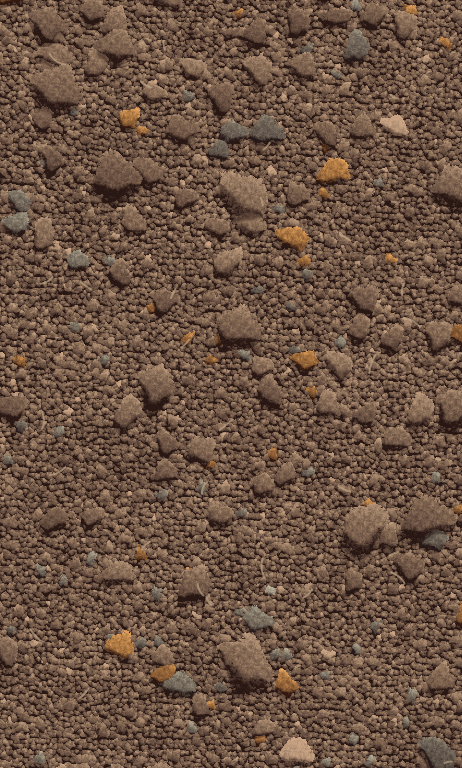
A WebGL 2 fragment shader for this texture:

```glsl
#version 300 es
precision highp float;
// Loose brown soil: five sizes of jittered, warped grains are piled by height,
// from fine crumbs to flat stones. Slope, cavities, shifted shadows and layered
// sines set a tone that is looked up in an earth ramp; pale root fibres lie on top.

uniform vec2 u_resolution;
out vec4 fragColor;

// Grain layers, in canvas widths (radius is a share of the cell)
const int LAYERS = 5;
const int FIRST_STONE = 3;
const float CELL[LAYERS] = float[LAYERS](0.0125, 0.020, 0.036, 0.075, 0.15);
const float RADIUS[LAYERS] = float[LAYERS](0.58, 0.50, 0.44, 0.40, 0.32);
const float CHANCE[LAYERS] = float[LAYERS](1.0, 0.62, 0.36, 0.24, 0.18);
const float EDGE_SOFTNESS = 0.0008;
const float MAX_SINK = 0.4;
const float OUTLINE_ROUGHNESS = 0.2;

// Shading, in steps of the earth ramp
const vec2 LIGHT = vec2(0.29, 0.957);
const float BASE_TONE = 3.45;
const float LIGHT_GAIN = 2.2;
const float CAVITY_GAIN = 1.8;
const float SHADOW_GAIN = 2.4;
const float SHADOW_SHIFT = 0.35;
const float GRAIN_VARIATION = 1.4;
const float ROUGH_GAIN = 0.9;
const float ROUGH_FREQUENCY = 240.0;

const vec3 EARTH[6] = vec3[6](
  vec3(0.16, 0.09, 0.08), vec3(0.27, 0.19, 0.16), vec3(0.36, 0.27, 0.22),
  vec3(0.44, 0.34, 0.28), vec3(0.53, 0.42, 0.33), vec3(0.64, 0.52, 0.42));
const vec3 OCHRE_TINT = vec3(1.22, 1.06, 0.74);
const vec3 GREY_TINT = vec3(0.93, 1.07, 1.16);
const vec3 FIBRE_COLOR = vec3(0.74, 0.64, 0.52);
const float FIBRE_CELL = 0.11;
const float FIBRE_CHANCE = 0.22;

struct Surface { float height; float light; float tone; vec3 tint; };

vec4 hash4(vec3 p) {
  vec4 h = fract(p.xyzx * vec4(0.1031, 0.1030, 0.0973, 0.1099));
  h += dot(h, h.wzxy + 33.33);
  return fract((h.xxyz + h.yzzw) * h.zywx);
}

mat2 rotation(float a) { return mat2(cos(a), sin(a), -sin(a), cos(a)); }

float layeredSines(vec2 p) {
  float sum = 0.0;
  for (int i = 0; i < 4; i++) {
    sum += 0.5 * sin(p.x) * sin(p.y);
    p = rotation(0.9) * p * 1.65 + 1.1 * sin(p.yx) + 2.3;
  }
  return sum;
}

// Squared distance from a grain centre, 1 on its irregular rim
float rimDistance(vec2 u, mat2 turn, float stretch, float phase) {
  vec2 q = turn * u * vec2(stretch, 1.0 / stretch);
  q += 0.17 * sin(q.yx * 3.4 + vec2(phase, phase * 1.7));
  return dot(q, q);
}

// Pile all grains; shadowTop is the height of whatever stands towards the light
Surface pileGrains(vec2 p, float rough, out float shadowTop) {
  Surface top = Surface(-0.01, 0.0, 0.0, vec3(1.0));
  shadowTop = -0.01;
  for (int i = 0; i < LAYERS; i++) {
    vec2 home = floor(p / CELL[i]);
    bool stone = i >= FIRST_STONE;
    for (int k = 0; k < 9; k++) {
      vec2 id = home + vec2(k % 3 - 1, k / 3 - 1);
      vec4 a = hash4(vec3(id + 57.0, float(i) * 19.0 + 3.0));
      if (a.w > CHANCE[i]) continue;
      vec4 b = hash4(vec3(id + 131.0, float(i) * 23.0 + 11.0));
      float r = CELL[i] * RADIUS[i] * (0.75 + 0.5 * a.z);
      vec2 u = (p - (id + 0.15 + 0.7 * a.xy) * CELL[i]) / r;
      mat2 turn = rotation(6.283 * b.x);
      float stretch = 0.8 + 0.4 * b.y;
      float d = rimDistance(u, turn, stretch, 40.0 * b.z);
      float s = rimDistance(u + LIGHT * SHADOW_SHIFT, turn, stretch, 40.0 * b.z);
      float rise = 1.0 - MAX_SINK * a.z + OUTLINE_ROUGHNESS * rough;
      float height = r * (rise - (stone ? d * d : d));
      shadowTop = max(shadowTop, r * (rise - (stone ? s * s : s)));

      float light = dot(u, LIGHT) * (stone ? 0.25 + 0.75 * d : 1.0);
      float tone = (b.w - 0.5) * GRAIN_VARIATION + 2.0 * step(0.991, b.w);
      vec3 tint = vec3(1.0);
      if (i > 1) tint = b.z > 0.94 ? OCHRE_TINT : (b.z < 0.11 ? GREY_TINT : tint);
      float over = smoothstep(-EDGE_SOFTNESS, EDGE_SOFTNESS, height - top.height);
      top.light = mix(top.light, clamp(light, -1.2, 1.2), over);
      top.tone = mix(top.tone, tone, over);
      top.tint = mix(top.tint, tint, over);
      top.height = max(top.height, height);
    }
  }
  return top;
}

vec3 earthRamp(float tone) {
  float t = clamp(tone, 0.0, 4.999);
  int i = int(t);
  return mix(EARTH[i], EARTH[i + 1], t - float(i)) * (1.0 + 0.12 * clamp(tone - 5.0, 0.0, 2.0));
}

// Coverage of thin, bent root fibres
float fibres(vec2 p, float pixel) {
  float cover = 0.0;
  vec2 home = floor(p / FIBRE_CELL);
  for (int k = 0; k < 9; k++) {
    vec2 id = home + vec2(k % 3 - 1, k / 3 - 1);
    vec4 a = hash4(vec3(id + 211.0, 71.0));
    if (a.w > FIBRE_CHANCE) continue;
    vec2 q = rotation(6.283 * a.z) * (p - (id + a.xy) * FIBRE_CELL);
    q.y += (a.x - 0.5) * 30.0 * q.x * q.x;
    float d = length(vec2(max(abs(q.x) - 0.006 - 0.016 * a.y, 0.0), q.y));
    cover = max(cover, 1.0 - smoothstep(0.0008, 0.0008 + 1.2 * pixel, d));
  }
  return cover;
}

void main() {
  vec2 p = gl_FragCoord.xy / u_resolution.x;
  float rough = layeredSines(p * ROUGH_FREQUENCY);
  float shadowTop;
  Surface soil = pileGrains(p, rough, shadowTop);

  float cavity = 1.0 - smoothstep(-0.001, 0.0055, soil.height);
  float shadow = smoothstep(0.0, 0.01, shadowTop - soil.height);
  float patches = 0.3 * layeredSines(p * 9.0);
  float tone = BASE_TONE + soil.tone + patches + LIGHT_GAIN * soil.light
    + ROUGH_GAIN * rough - CAVITY_GAIN * cavity - SHADOW_GAIN * shadow;

  vec3 color = earthRamp(tone) * soil.tint;
  color = mix(color, FIBRE_COLOR, 0.7 * fibres(p, 1.0 / u_resolution.x));
  fragColor = vec4(color, 1.0);
}
```
